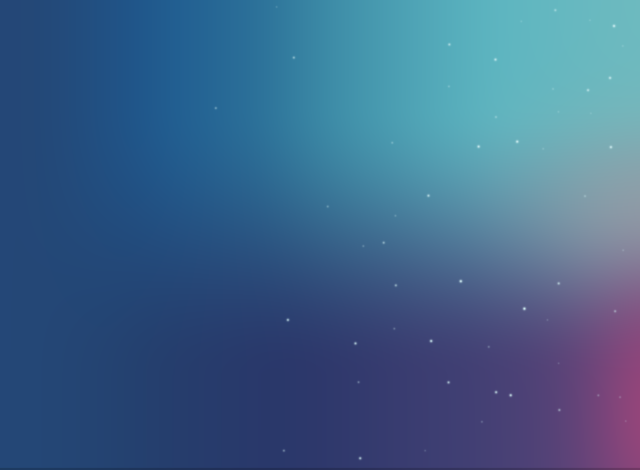
This background is drawn by a WebGL 1 fragment shader. Its source:

```glsl
precision highp float;
// Blue-to-aqua twilight haze over indigo, with a rose corner glow and sparse stars.

uniform vec2 u_resolution;

// Upper sky, left to right
const vec3 NAVY = vec3(0.14, 0.28, 0.465);
const vec3 BLUE = vec3(0.12, 0.35, 0.56);
const vec3 TEAL = vec3(0.21, 0.51, 0.63);
const vec3 AQUA = vec3(0.36, 0.71, 0.755);
const vec3 PALE_AQUA = vec3(0.43, 0.73, 0.75);

// Lower sky, left to right
const vec3 DUSK = vec3(0.14, 0.25, 0.43);
const vec3 INDIGO = vec3(0.165, 0.215, 0.415);
const vec3 VIOLET = vec3(0.26, 0.25, 0.455);
const vec3 PLUM = vec3(0.40, 0.27, 0.48);

// Haze boundary and glows, in fractions of the canvas
const float HAZE_LOW = 0.20;
const float HAZE_HIGH = 0.78;
const vec3 MIST = vec3(0.60, 0.64, 0.66);
const vec2 MIST_CENTER = vec2(1.04, 0.56);
const vec2 MIST_SIZE = vec2(0.22, 0.18);
const float MIST_STRENGTH = 0.75;
const vec3 ROSE = vec3(0.63, 0.27, 0.48);
const vec2 ROSE_CENTER = vec2(1.03, 0.12);
const vec2 ROSE_SIZE = vec2(0.10, 0.27);
const float ROSE_STRENGTH = 0.85;

// Stars, in fractions of the canvas height
const vec3 STAR_COLOR = vec3(0.82, 0.94, 0.95);
const float STAR_CELLS = 14.0;
const float STAR_RADIUS = 0.0029;
const float STAR_DENSITY = 0.48;

// Thin shaded strip along the bottom
const float EDGE_HEIGHT = 0.006;
const float EDGE_SHADE = 0.82;

float hash(vec2 p) {
  return fract(sin(dot(p, vec2(127.1, 311.7))) * 43758.5);
}

vec3 upperSky(float x) {
  vec3 c = mix(NAVY, BLUE, smoothstep(0.02, 0.30, x));
  c = mix(c, TEAL, smoothstep(0.18, 0.58, x));
  c = mix(c, AQUA, smoothstep(0.38, 0.82, x));
  return mix(c, PALE_AQUA, smoothstep(0.70, 1.05, x));
}

vec3 lowerSky(float x) {
  vec3 c = mix(NAVY, DUSK, smoothstep(0.0, 0.30, x));
  c = mix(c, INDIGO, smoothstep(0.15, 0.50, x));
  c = mix(c, VIOLET, smoothstep(0.40, 0.80, x));
  return mix(c, PLUM, smoothstep(0.70, 1.05, x));
}

float glow(vec2 uv, vec2 center, vec2 size) {
  vec2 d = (uv - center) / size;
  return exp(-dot(d, d));
}

// One jittered star per cell, denser toward the right
float stars(vec2 p, float aspect) {
  vec2 cell = floor(p * STAR_CELLS);
  vec2 jitter = vec2(hash(cell + 3.1), hash(cell + 8.7));
  vec2 center = (cell + 0.15 + 0.7 * jitter) / STAR_CELLS;
  float density = STAR_DENSITY * smoothstep(0.25, 1.0, center.x / aspect);
  float present = step(hash(cell + 17.3), density);
  float level = hash(cell + 29.9);
  float radius = STAR_RADIUS * mix(0.75, 1.1, level);
  vec2 d = (p - center) / radius;
  return present * mix(0.15, 0.95, level * level) * exp(-dot(d, d));
}

void main() {
  vec2 uv = gl_FragCoord.xy / u_resolution;
  float aspect = u_resolution.x / u_resolution.y;

  // Sky: two horizontal ramps joined by a soft haze
  float haze = smoothstep(HAZE_LOW, HAZE_HIGH, uv.y);
  vec3 color = mix(lowerSky(uv.x), upperSky(uv.x), haze);

  // Light at the right side
  color = mix(color, MIST, MIST_STRENGTH * glow(uv, MIST_CENTER, MIST_SIZE));
  color = mix(color, ROSE, ROSE_STRENGTH * glow(uv, ROSE_CENTER, ROSE_SIZE));

  // Stars and bottom strip
  color = mix(color, STAR_COLOR, stars(vec2(uv.x * aspect, uv.y), aspect));
  color *= mix(EDGE_SHADE, 1.0, smoothstep(0.5 * EDGE_HEIGHT, EDGE_HEIGHT, uv.y));

  gl_FragColor = vec4(color, 1.0);
}
```
